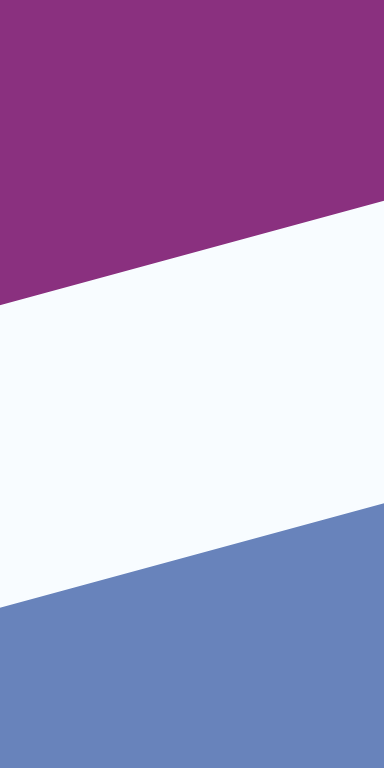
Give the GLSL for this background, as a Shadertoy shader.

```glsl
// Three flat colour fields, violet, near-white and slate blue, parted by two
// parallel rising diagonals. Each diagonal is a signed height above a line,
// and the fields are blended across a one-pixel-wide smoothed edge.

const vec3 VIOLET = vec3(0.541, 0.188, 0.498);
const vec3 PALE   = vec3(0.973, 0.988, 1.0);
const vec3 BLUE   = vec3(0.408, 0.514, 0.733);

const float RISE       = 0.136;  // climb of both edges across the full width
const float UPPER_EDGE = 0.6706; // edge heights at the middle of the canvas
const float LOWER_EDGE = 0.2767;

// Signed height of uv above a sloped line through (0.5, midHeight).
float heightAbove(vec2 uv, float midHeight, float rise) {
    return uv.y - midHeight - rise * (uv.x - 0.5);
}

// Coverage from 0 below the edge to 1 above it, softened over one pixel.
float coverage(float height, float pixel) {
    return clamp(height / pixel + 0.5, 0.0, 1.0);
}

void mainImage(out vec4 fragColor, in vec2 fragCoord) {
    vec2 uv = fragCoord / iResolution.xy;
    float pixel = 1.0 / iResolution.y;

    // Stack the fields from the bottom upwards.
    vec3 color = BLUE;
    color = mix(color, PALE, coverage(heightAbove(uv, LOWER_EDGE, RISE), pixel));
    color = mix(color, VIOLET, coverage(heightAbove(uv, UPPER_EDGE, RISE), pixel));

    fragColor = vec4(color, 1.0);
}
```
